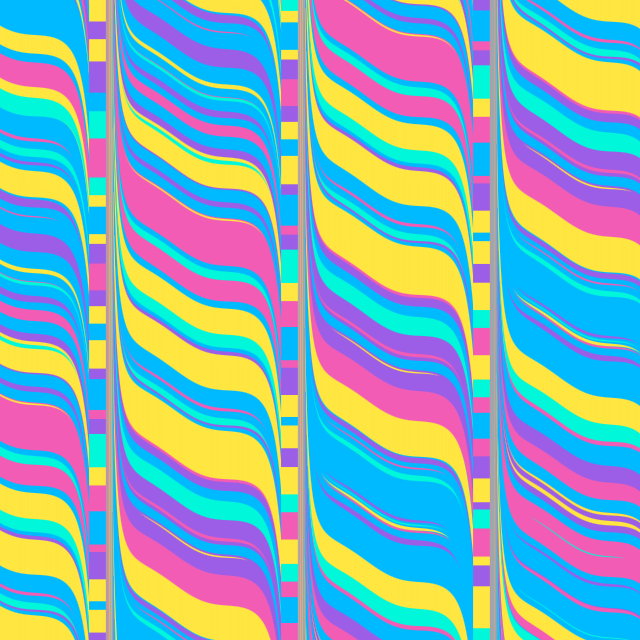
Give the GLSL for this pattern, as a Shadertoy shader.

```glsl
const float PERIOD = 0.3;            // distance between strips
const float FIRST_STRIP = 0.1523;    // centre of the leftmost strip
const float STRIP_HALF = 0.0131;
const float COLUMN_RISE = 0.288;     // upward shift from column to column
const float BLOCK_HEIGHT = 0.03;
const float PLUNGE = 4.4e-5;         // steep fall at the left of a column
const float SLOPE = 0.35;
const float WAVE_HEIGHT = 0.008;
const float WAVE_LENGTH = 0.163;
const float WAVE_START = 0.11;
const float DROP = 0.13;             // fall at the right of a column
const float DROP_LENGTH = 0.0117;
const float TAPER = 0.010;           // narrowing of bands at column ends
const float TAPER_LENGTH = 0.03;
const float SPAN = PERIOD - 2.0 * STRIP_HALF;

const vec3 BLUR_COLOR = vec3(0.77, 0.64, 0.59);
const float BLUR_LINES = 650.0;
const float BLUR_TINT = 0.2;

// Blue ground, then purple, pink, yellow and mint in painting order
const vec3 PALETTE[5] = vec3[5](
    vec3(0.00, 0.73, 1.00), vec3(0.61, 0.37, 0.90), vec3(0.95, 0.36, 0.71),
    vec3(1.00, 0.90, 0.25), vec3(0.00, 0.97, 0.85));
const float BAND_SPACING[5] = float[5](1.0, 0.08, 0.09, 0.12, 0.14);
const float BAND_WIDTH[5] = float[5](0.0, 0.024, 0.027, 0.029, 0.017);

float hash(vec2 p) {
    vec3 q = fract(vec3(p.xyx) * 0.1031);
    q += dot(q, q.yzx + 33.33);
    return fract((q.x + q.y) * q.z);
}

vec3 randomColor(float n, float seed) {
    return PALETTE[int(4.999 * hash(vec2(n, seed)))];
}

// Downward displacement of the bands across one column
float flowCurve(float u) {
    u = max(u, 0.002);
    float wave = WAVE_HEIGHT * sin(6.28318 * (u - WAVE_START) / WAVE_LENGTH);
    return SLOPE * u + wave + DROP * exp((u - SPAN) / DROP_LENGTH) - PLUNGE / (u * u);
}

// Layers of bands with random widths, filtered over the footprint
vec3 flowBands(float s, float u, float footprint) {
    vec3 color = PALETTE[0];
    float ends = exp(-max(min(u, SPAN - u), 0.0) / TAPER_LENGTH);
    for (int i = 1; i < 5; i++) {
        float spacing = BAND_SPACING[i];
        float cell = floor(s / spacing);
        float seed = float(i) * 17.0;
        float r = hash(vec2(cell, seed));
        float halfWidth = 0.5 * BAND_WIDTH[i] * (0.1 + 2.7 * r * r);
        float center = cell * spacing
            + mix(halfWidth, spacing - halfWidth, hash(vec2(cell, seed + 5.0)));
        halfWidth -= TAPER * ends * hash(vec2(cell, seed + 9.0));
        float top = max(s - 0.5 * footprint, center - halfWidth);
        float bottom = min(s + 0.5 * footprint, center + halfWidth);
        color = mix(color, PALETTE[i], clamp((bottom - top) / footprint, 0.0, 1.0));
    }
    return color;
}

// Stack of flat blocks with jittered joints
vec3 stripBlocks(float y, float pixel) {
    float p = y / BLOCK_HEIGHT;
    float n = floor(p + 0.5);
    float joint = n + 0.8 * (hash(vec2(n, 91.0)) - 0.5);
    float side = clamp((p - joint) * BLOCK_HEIGHT / pixel + 0.5, 0.0, 1.0);
    return mix(randomColor(n - 1.0, 73.0), randomColor(n, 73.0), side);
}

void mainImage(out vec4 fragColor, in vec2 fragCoord) {
    float pixel = 1.0 / iResolution.y;
    vec2 uv = fragCoord * pixel;
    float depth = 1.0 - uv.y;
    float across = (uv.x - FIRST_STRIP) / PERIOD;

    // Flowing bands
    float column = floor(across);
    float u = (across - column) * PERIOD - STRIP_HALF;
    float s = depth + COLUMN_RISE * column - flowCurve(u);
    float stretch = abs(flowCurve(u + 0.5 * pixel) - flowCurve(u - 0.5 * pixel));
    vec3 color = flowBands(s, u, pixel + stretch);

    // Compressed bands melt into a lined neutral tone
    vec3 lineColor = randomColor(floor(u * BLUR_LINES), 41.0 + column);
    vec3 blurred = mix(BLUR_COLOR, lineColor, BLUR_TINT);
    color = mix(blurred, color, smoothstep(0.008, 0.014, u));

    // Flat strips
    float strip = floor(across + 0.5);
    float edge = abs(across - strip) * PERIOD - STRIP_HALF;
    vec3 blocks = stripBlocks(depth + COLUMN_RISE * strip, pixel);
    color = mix(color, blocks, clamp(0.5 - edge / pixel, 0.0, 1.0));

    fragColor = vec4(color, 1.0);
}
```
